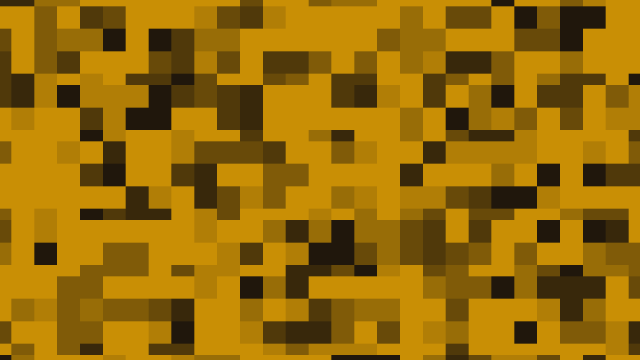
Give the GLSL for this texture, as a WebGL 2 fragment shader.

```glsl
#version 300 es
precision highp float;
// Draws a mosaic of gold to near-black blocks, with thin rows between the tall ones.
#define COLUMNS 15.75
#define HALF_ROWS 32.0
#define ROW_SHIFT 0.556
#define COPY_LEFT 0.15
#define COPY_UP 0.28
#define SEED 17.0
#define DARK vec3(0.125, 0.090, 0.047)
#define GOLD vec3(0.787, 0.560, 0.020)

uniform vec2 u_resolution;
out vec4 fragColor;

float hash(vec2 p) {
  return fract(sin(dot(p, vec2(127.1, 311.7))) * 43758.5453);
}

// Row index: each period of 12 half rows holds heights 2,2,2,1,2,2,1.
float rowIndex(float halfRows) {
  float period = floor(halfRows / 12.0);
  float t = halfRows - 12.0 * period;
  return 7.0 * period + floor((t + step(7.0, t)) * 0.5);
}

// Eight even tones, weighted towards full gold.
float toneLevel(float u) {
  float low = dot(step(vec4(0.068, 0.130, 0.195, 0.260), vec4(u)), vec4(1.0));
  float high = dot(step(vec3(0.340, 0.420, 0.550), vec3(u)), vec3(1.0));
  return (low + high) / 7.0;
}

vec3 blockColor(vec2 p) {
  vec2 cell = vec2(floor(p.x * COLUMNS + 0.5),
                   rowIndex((1.0 - p.y) * HALF_ROWS - ROW_SHIFT));
  cell += SEED;

  // Some cells borrow a neighbour's tone, forming short bars.
  float pick = hash(cell + 53.0);
  if (pick < COPY_LEFT) cell.x -= 1.0;
  else if (pick < COPY_UP) cell.y -= 1.0;
  return mix(DARK, GOLD, toneLevel(hash(cell)));
}

void main() {
  // Average a 3x3 grid inside the pixel to smooth the block edges.
  vec3 color = vec3(0.0);
  for (int j = -1; j <= 1; j++) {
    for (int i = -1; i <= 1; i++) {
      vec2 point = gl_FragCoord.xy + vec2(i, j) / 3.0;
      color += blockColor(vec2(point.x - 0.5 * u_resolution.x, point.y) / u_resolution.y);
    }
  }
  fragColor = vec4(color / 9.0, 1.0);
}
```
